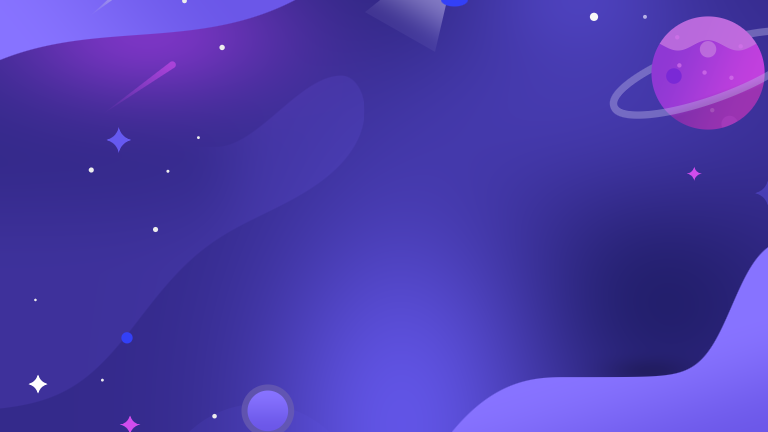
This background is drawn by a Shadertoy shader. Its source:

```glsl
#define BASE vec3(.205, .163, .545)
#define DUSK vec3(.125, .112, .405)
#define HAZE vec3(.40, .35, .94)
#define NEBULA vec3(.56, .22, .83)
#define LILAC vec3(.53, .45, 1.)
#define INDIGO vec3(.42, .34, .91)
#define MAGENTA vec3(.82, .30, .93)
#define BLUE vec3(.20, .25, .97)
#define PALE vec3(.72, .69, .90)
#define STAR_COUNT 9

vec2 hash2(vec2 p) {
  vec3 q = fract(p.xyx * vec3(.1031, .1030, .0973));
  q += dot(q, q.yzx + 33.33);
  return fract((q.xx + q.yz) * q.zy);
}

// Coverage of a distance, and of an uneven field
float fill(float d) { return clamp(.5 - d * iResolution.y, 0., 1.); }
float fillField(float d) { return clamp(.5 - d / max(fwidth(d), 1e-5), 0., 1.); }

float glow(vec2 p, vec2 center, vec2 size) {
  vec2 q = (p - center) / size;
  return exp(-dot(q, q));
}

float disc(vec2 p, vec2 center, float r) { return fill(length(p - center) - r); }
float sigmoid(float x) { return 1. / (1. + exp(-x)); }
float roundEnd(float s) { s = clamp(s, 0., 1.); return 1. - sqrt(1. - s * s); }

float sparkle(vec2 p, vec2 center, float r) {
  vec2 q = pow(abs(p - center) / r, vec2(.6));
  return fill((q.x + q.y - 1.) * r * .7);
}

// Streak tapering from head to tail
float meteor(vec2 p, vec2 head, vec2 tail, float r) {
  vec2 axis = tail - head;
  float t = clamp(dot(p - head, axis) / dot(axis, axis), 0., 1.);
  return fill(length(p - head - t * axis) - r * (1. - t)) * (1. - t);
}

vec3 sky(vec2 p) {
  vec3 c = mix(BASE, DUSK, .95 * glow(p, vec2(1.5, .3), vec2(.3, .25)));
  c = mix(c, DUSK, .35 * glow(p, vec2(.9, .98), vec2(.22, .2)));
  c = mix(c, HAZE, .3 * glow(p, vec2(1.35, .75), vec2(.5, .22)));
  c = mix(c, HAZE, .45 * glow(p, vec2(1.34, 1.02), vec2(.25, .18)));
  c = mix(c, HAZE, .9 * glow(p, vec2(.93, .02), vec2(.33, .52)));
  return mix(c, NEBULA, .78 * glow(p, vec2(.34, .92), vec2(.32, .16)));
}

// Pale ribbon swelling from the lower left to a rounded tip
float ribbon(vec2 p) {
  float low = .045 + .44 * sigmoid((p.x - .325) / .085) + .26 * roundEnd((p.x - .38) / .464);
  float high = .66 + .165 * smoothstep(.5, .79, p.x) - .08 * roundEnd((p.x - .79) / .054);
  float top = mix(smoothstep(0., .3, high - p.y), fillField(p.y - high), smoothstep(.42, .65, p.x));
  return fillField(low - p.y) * top * fill(p.x - .843);
}

vec3 drawPlanet(vec3 c, vec2 q, float r) {
  vec2 tilted = mat2(.942, -.335, .335, .942) * q;
  vec3 surface = mix(NEBULA, vec3(.76, .25, .87), smoothstep(-r, r, q.x - q.y * .4));
  // Cap with a drip, then craters
  float cap = max(fill(.064 + .012 * cos(q.x * 45.) - q.y), disc(q, vec2(0, .055), .019));
  surface = mix(surface, vec3(.76, .46, .87), .8 * cap);
  surface = mix(surface, vec3(.48, .16, .84), disc(q, vec2(-.079, -.007), .018));
  surface = mix(surface, MAGENTA, .7 * disc(q, vec2(.05, -.118), .019));
  for (int i = 0; i < 6; i++) {
    vec2 spot = (hash2(vec2(i, 5)) - .5) * 1.4 * r;
    surface = mix(surface, vec3(.83, .45, .92), .7 * disc(q, spot, .005));
  }
  surface *= 1. - .2 * smoothstep(-.045, -.075, tilted.y);
  // Ring: far half behind the body, near half in front
  vec2 axes = vec2(.231, .062);
  float e = length(tilted / axes);
  float d = (e - 1.) * e / max(length(tilted / (axes * axes)), 1e-4);
  float ring = .42 * fill(abs(d) - .0085);
  c = mix(c, PALE, ring * step(0., tilted.y));
  c = mix(c, surface, fill(length(q) - r));
  return mix(c, PALE, ring * step(tilted.y, 0.));
}

void mainImage(out vec4 fragColor, in vec2 fragCoord) {
  vec2 p = fragCoord / iResolution.y;
  vec3 c = mix(sky(p), INDIGO, .17 * ribbon(p));
  c = mix(c, HAZE, .1 * disc(p, vec2(.6, -.17), .235));

  // Light beam and its blue hull
  float rise = (p.y - .972 + .568 * (p.x - .845)) * .87;
  float beam = fill(-rise) * fill((.845 - p.x + 1.25 * (p.y - .972)) * .62)
             * fill((p.x - 1.007 - .233 * (p.y - .88)) * .97);
  c = mix(c, PALE, beam * (.08 + .5 * smoothstep(0., .12, rise)));
  c = mix(c, BLUE, fillField(length((p - vec2(1.052, 1)) / vec2(.031, .015)) - 1.));

  // Upper left cloud
  float cloudEdge = .861 + p.x * (.405 + p.x * (1.108 * p.x - 1.052));
  vec3 cloud = mix(LILAC, INDIGO, smoothstep(.05, .65, p.x + .8 * (p.y - .88)));
  c = mix(c, cloud, fillField(cloudEdge - p.y));

  // Lower right hill with a soft shade above it
  float slope = clamp((p.x - 1.046) / .26, 0., 1.);
  float hillEdge = .127 * (1. - pow(1. - slope, 2.5)) + .33 * sigmoid((p.x - 1.694) / .036);
  c *= 1. - .2 * glow(p, vec2(1.5, .14), vec2(.1, .03));
  vec3 hill = mix(INDIGO, LILAC, smoothstep(-.15, .15, p.y - .3 * (p.x - 1.35)));
  c = mix(c, hill, fillField(p.y - hillEdge) * step(1.046, p.x));
  c = drawPlanet(c, p - vec2(1.639, .831), .131);

  // Bubble in its halo, and a blue bead
  vec2 bubble = vec2(.62, .049);
  c = mix(c, vec3(.42, .37, .69), .7 * disc(p, bubble, .061));
  c = mix(c, mix(INDIGO, LILAC, smoothstep(0., .1, p.y)), disc(p, bubble, .047));
  c = mix(c, BLUE, disc(p, vec2(.294, .218), .013));

  // Meteors, stars and sparkles
  c = mix(c, MAGENTA, .6 * meteor(p, vec2(.399, .85), vec2(.238, .736), .008));
  c = mix(c, PALE, .6 * meteor(p, vec2(.26, 1.005), vec2(.208, .963), .004));
  for (int i = 0; i < STAR_COUNT; i++) {
    vec2 seed = hash2(vec2(i, 17));
    c = mix(c, vec3(.93), disc(p, seed * vec2(.52, 1), .0025 + .004 * fract(seed.x * 7.)));
  }
  c = mix(c, vec3(.97), disc(p, vec2(1.375, .961), .0095));
  c = mix(c, PALE, disc(p, vec2(1.493, .961), .0045));
  c = mix(c, HAZE, sparkle(p, vec2(.275, .676), .033));
  c = mix(c, vec3(1), sparkle(p, vec2(.088, .111), .026));
  c = mix(c, MAGENTA, sparkle(p, vec2(.301, .017), .025));
  c = mix(c, MAGENTA, sparkle(p, vec2(1.607, .598), .018));
  c = mix(c, HAZE, .4 * sparkle(p, vec2(1.778, .553), .034));
  fragColor = vec4(c, 1);
}
```
